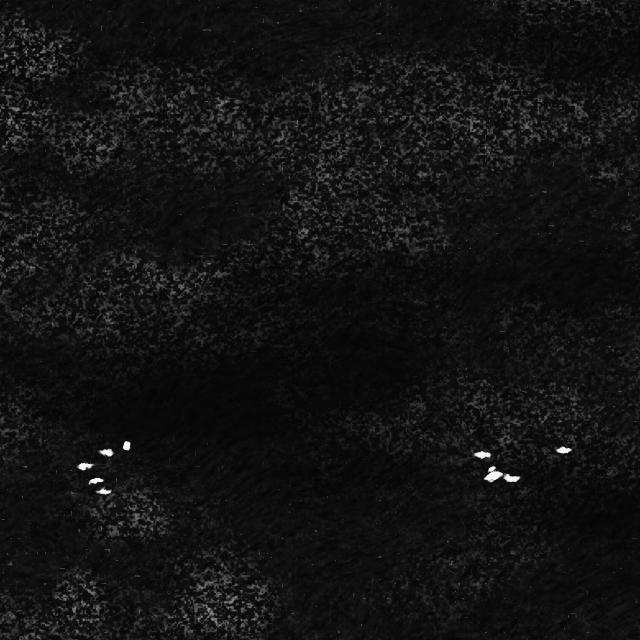
A WebGL 2 fragment shader for this texture:

```glsl
#version 300 es
precision highp float;
// Dark, short-pile cloth: slanted fibres in soft folds, worn areas of pale
// speckle and a few white flecks. Layered value noise gives the pile and wear;
// loops scatter the dusty patches and the flecks.
uniform vec2 u_resolution;
out vec4 fragColor;

float hash(vec2 p) {
    vec3 q = fract(vec3(p.xyx) * 0.1031);
    q += dot(q, q.yzx + 33.33);
    return fract((q.x + q.y) * q.z);
}

vec2 hash2(float n) {
    return vec2(hash(vec2(n, 17.3)), hash(vec2(n, 71.9)));
}

float noise(vec2 p) {
    vec2 cell = floor(p), f = fract(p);
    f = f * f * (3.0 - 2.0 * f);
    float low = mix(hash(cell), hash(cell + vec2(1, 0)), f.x);
    float high = mix(hash(cell + vec2(0, 1)), hash(cell + vec2(1, 1)), f.x);
    return mix(low, high, f.y);
}

float fbm(vec2 p) {
    float sum = 0.0, amplitude = 0.533;
    for (int i = 0; i < 4; i++) {
        sum += amplitude * noise(p);
        p = mat2(0.8, 0.6, -0.6, 0.8) * p * 2.03 + 11.7;
        amplitude *= 0.5;
    }
    return sum;
}

// Slanted strands whose direction drifts over the cloth
float fibres(vec2 p) {
    vec2 bend = vec2(noise(p * 9.0), noise(p * 9.0 + 40.0)) * 0.05;
    vec2 q = mat2(0.88, 0.47, -0.47, 0.88) * (p * vec2(1, -1) + bend);
    float strand = noise(q * vec2(70, 190) + 300.0);
    float fine = noise(q * vec2(150, 330) + 500.0);
    return mix(strand, fine, 0.35);
}

// Ragged oval areas of dust
float dustPatches(vec2 p) {
    vec2 ragged = p + 0.06 * (vec2(fbm(p * 14.0), fbm(p * 14.0 + 60.0)) - 0.5);
    float dust = 0.0;
    for (int i = 0; i < 8; i++) {
        float id = float(i);
        vec2 radius = mix(vec2(0.05, 0.03), vec2(0.1, 0.06), hash2(id + 30.0));
        vec2 d = (ragged - hash2(id + 5.0)) / radius;
        float r2 = dot(d, d);
        dust = max(dust, exp(-r2 * r2) * (0.5 + 0.5 * hash(vec2(id, 3.1))));
    }
    return dust;
}

// Small white flecks in two loose groups
float flecks(vec2 p) {
    vec2 torn = p + 0.014 * (vec2(fbm(p * 70.0), fbm(p * 70.0 + 25.0)) - 0.5);
    float cover = 0.0;
    for (int i = 0; i < 10; i++) {
        float id = float(i);
        vec2 group = vec2(0.17 + 0.65 * mod(id, 2.0), 0.27);
        vec2 center = group + (hash2(id + 80.0) - 0.5) * vec2(0.14, 0.11);
        vec2 radius = mix(vec2(0.006, 0.003), vec2(0.016, 0.007), hash2(id + 120.0));
        float d = (length((torn - center) / radius) - 1.0) * radius.y;
        cover = max(cover, 1.0 - smoothstep(-0.0012, 0.0012, d));
    }
    return cover;
}

void main() {
    vec2 p = gl_FragCoord.xy / u_resolution;

    // Broad folds shade both the pile and its wear
    float fold = smoothstep(0.28, 0.6, fbm(p * vec2(2.2, 5.5) + vec2(3.0, 8.0)));
    float pile = fibres(p);
    float shade = 0.018 + 0.065 * pile * mix(0.45, 1.0, fold);

    // Worn areas decide how much of the speckle shows
    float wear = 0.07 + 0.4 * smoothstep(0.4, 0.75, fbm(p * vec2(3.5, 6.0) + 20.0));
    wear *= mix(0.2, 1.0, fold) * mix(0.5, 1.4, noise(p * vec2(38, 55)));
    wear = max(wear, 0.8 * dustPatches(p));

    float grain = 0.55 * noise(p * vec2(190, 220)) + 0.45 * noise(p * 390.0 + 90.0);
    shade += 0.62 * wear * smoothstep(0.38, 0.9, grain) * mix(0.7, 1.3, pile);

    // Sparse bright lint
    float lint = smoothstep(0.93, 0.99, noise(p * 170.0 + 700.0));
    shade += 0.22 * lint * fold;

    shade = mix(shade, 0.96, flecks(p));
    fragColor = vec4(vec3(shade), 1.0);
}
```
